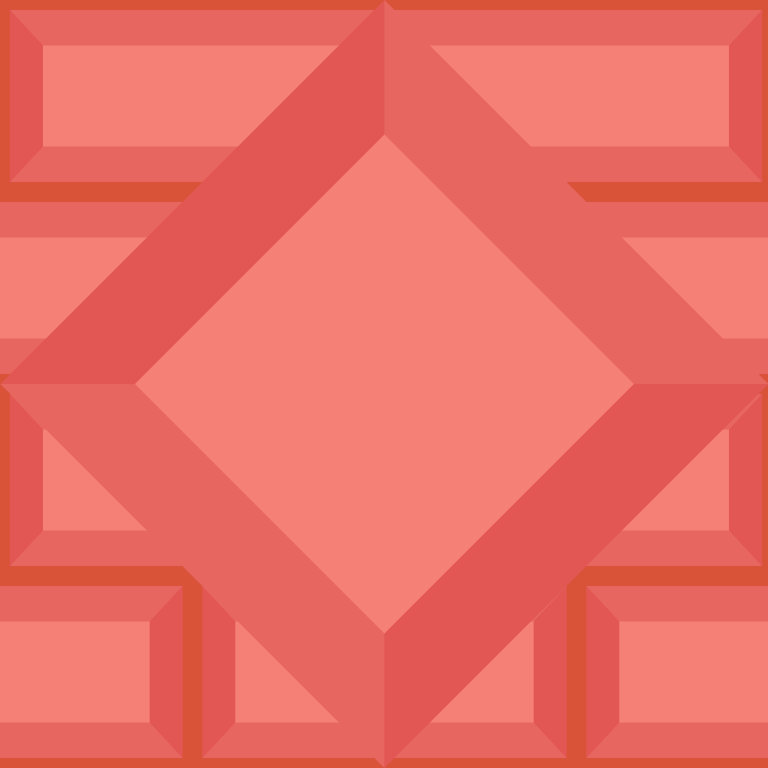
Reproduce this pattern procedurally as a three.js fragment shader.

```glsl
// Coral bevelled bricks behind one large bevelled diamond tile.
varying vec2 vUv;

const vec3 MORTAR = vec3(0.851, 0.325, 0.220);
const vec3 FACE = vec3(0.961, 0.506, 0.463);
const vec3 BEVEL_LIGHT = vec3(0.906, 0.400, 0.376);
const vec3 BEVEL_DARK = vec3(0.886, 0.337, 0.329);
const float SOFTNESS = 0.0009;

// Antialiased step: 0 below zero, 1 above it
float cover(float distanceInside) {
  return smoothstep(-SOFTNESS, SOFTNESS, distanceInside);
}

// Rectangular brick centred on the origin, with mitred bevels
vec3 brick(vec2 p, vec2 halfSize, vec2 bevel) {
  vec2 inset = halfSize - abs(p);
  vec2 depth = inset / bevel;
  float sideBevel = cover((depth.y - depth.x) * bevel.x * 0.7);
  vec3 color = mix(BEVEL_LIGHT, BEVEL_DARK, sideBevel);
  vec2 faceInset = inset - bevel;
  color = mix(color, FACE, cover(min(faceInset.x, faceInset.y)));
  return mix(MORTAR, color, cover(min(inset.x, inset.y)));
}

// Running courses: the bottom one has half-width bricks
vec3 brickWall(vec2 uv, float courses) {
  float row = floor(uv.y * courses);
  bool narrow = row < 0.5;
  float width = narrow ? 0.5 : 1.0;
  float gap = narrow ? 0.0128 : 0.0104;
  float nudge = narrow ? 0.0006 : 0.0026;
  float stagger = mod(row, 2.0) < 0.5 ? 0.5 * width : 0.0;

  vec2 cell = vec2(width, 1.0 / courses);
  vec2 position = vec2(uv.x - stagger - nudge, uv.y);
  vec2 local = (fract(position / cell) - 0.5) * cell;
  vec2 halfSize = 0.5 * cell - vec2(gap, 0.013);
  return brick(local, halfSize, vec2(0.043, 0.0462));
}

// Diamond with opposite facets sharing a shade
vec3 addDiamond(vec3 background, vec2 p, float outer, float inner) {
  float reach = abs(p.x) + abs(p.y);
  float right = cover(p.x);
  float upper = cover(p.y);
  float darkFacet = mix(upper, 1.0 - upper, right);
  vec3 color = mix(BEVEL_LIGHT, BEVEL_DARK, darkFacet);
  color = mix(color, FACE, cover((inner - reach) * 0.7071));
  return mix(background, color, cover((outer - reach) * 0.7071));
}

void main() {
  vec3 color = brickWall(vUv, 4.0);
  color = addDiamond(color, vUv - vec2(0.5005, 0.5), 0.5, 0.3248);
  gl_FragColor = vec4(color, 1.0);
}
```
